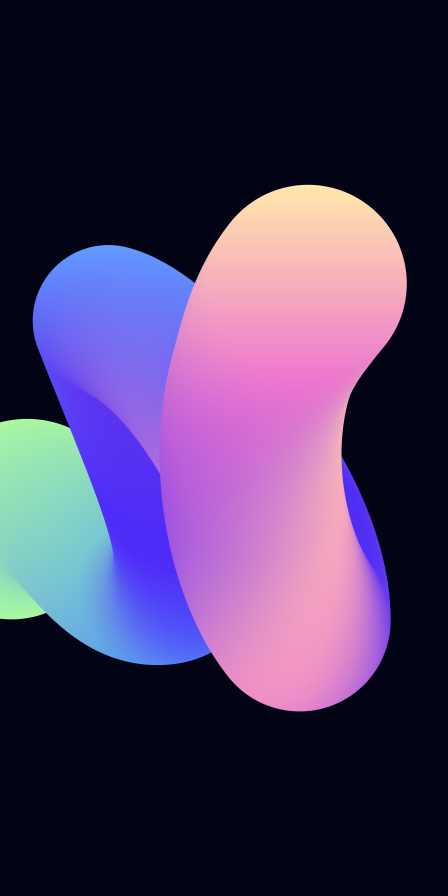
A WebGL 1 fragment shader for this background:

```glsl
precision highp float;

uniform vec2 u_resolution;

#define STEPS 480
#define SEGMENTS 4.0
#define BACKGROUND vec3(0.006, 0.014, 0.085)
#define START_RADIUS 0.2135
#define THIN_RADIUS 0.169
#define FRONT_RADIUS 0.203
#define CAP_RADIUS 0.2205

float ramp(float from, float to, float s) {
    return clamp((s - from) / (to - from), 0.0, 1.0);
}

vec2 bezier(vec2 a, vec2 b, vec2 c, vec2 d, float t) {
    float k = 1.0 - t;
    return k * k * k * a + 3.0 * k * k * t * b + 3.0 * k * t * t * c + t * t * t * d;
}

// Centre line of the ribbon: one cubic per unit of s
vec2 ribbonCentre(float s) {
    vec2 start = vec2(0.026, 0.831);
    vec2 lowTurn = vec2(0.339, 0.685);
    vec2 highTurn = vec2(0.242, 1.284);
    vec2 frontTurn = vec2(0.669, 0.615);
    vec2 cap = vec2(0.6875, 1.367);
    if (s < 1.0) return bezier(start, vec2(0.130, 0.958), vec2(0.195, 0.698), lowTurn, s);
    if (s < 2.0) return bezier(lowTurn, vec2(0.508, 0.672), vec2(0.391, 0.906), highTurn, s - 1.0);
    if (s < 3.0) return bezier(highTurn, vec2(0.391, 1.245), vec2(0.669, 0.880), frontTurn, s - 2.0);
    return bezier(frontTurn, vec2(0.560, 0.750), vec2(0.482, 1.115), cap, s - 3.0);
}

float ribbonRadius(float s) {
    float r = mix(START_RADIUS, THIN_RADIUS, smoothstep(0.0, 0.4, s));
    r = mix(r, FRONT_RADIUS, smoothstep(2.2, 3.0, s));
    return mix(r, CAP_RADIUS, smoothstep(3.75, 4.0, s));
}

// Direction of each disc's gradient, in degrees
float gradientAngle(float s) {
    float angle = mix(90.0, 135.0, ramp(0.0, 1.0, s));
    angle = mix(angle, 90.0, ramp(1.1, 1.7, s));
    angle = mix(angle, 60.0, ramp(2.0, 2.6, s));
    angle = mix(angle, 180.0, ramp(3.0, 3.5, s));
    return mix(angle, 270.0, ramp(3.5, 4.0, s));
}

void blendPair(inout vec3 low, inout vec3 high, vec3 nextLow, vec3 nextHigh, float amount) {
    low = mix(low, nextLow, amount);
    high = mix(high, nextHigh, amount);
}

// Linear gradient of a disc; its two colours change along the ribbon
vec3 discColour(vec2 local, float s) {
    vec3 low = vec3(0.65, 0.98, 0.63);
    vec3 high = vec3(0.70, 1.00, 0.59);
    blendPair(low, high, vec3(0.31, 0.52, 0.99), vec3(0.47, 0.79, 0.82), ramp(0.0, 1.0, s));
    blendPair(low, high, vec3(0.31, 0.17, 0.97), vec3(0.32, 0.20, 0.97), ramp(1.0, 1.6, s));
    blendPair(low, high, vec3(0.36, 0.20, 0.94), vec3(0.38, 0.62, 1.00), ramp(1.7, 2.0, s));
    blendPair(low, high, vec3(0.63, 0.37, 0.87), vec3(0.40, 0.47, 0.98), ramp(2.0, 2.4, s));
    blendPair(low, high, vec3(0.94, 0.55, 0.78), vec3(0.30, 0.17, 0.96), ramp(2.4, 2.8, s));
    blendPair(low, high, vec3(0.97, 0.67, 0.74), vec3(0.63, 0.32, 0.88), ramp(3.0, 3.5, s));
    blendPair(low, high, vec3(1.00, 0.91, 0.67), vec3(0.93, 0.46, 0.81), ramp(3.5, 4.0, s));
    float angle = radians(gradientAngle(s));
    float along = 0.5 + 0.5 * dot(local, vec2(cos(angle), sin(angle)));
    return mix(low, high, clamp(along, 0.0, 1.0));
}

void main() {
    float unit = 2.0 / u_resolution.y;
    vec2 p = (gl_FragCoord.xy - 0.5 * u_resolution) * unit + vec2(0.5, 1.0);

    // Stack discs from front to back, adding only newly covered area
    vec3 colour = vec3(0.0);
    float covered = 0.0;
    for (int i = 0; i <= STEPS; i++) {
        float s = SEGMENTS * (1.0 - float(i) / float(STEPS));
        vec2 offset = p - ribbonCentre(s);
        float radius = ribbonRadius(s);
        float coverage = clamp(0.5 + (radius - length(offset)) / unit, 0.0, 1.0);
        if (coverage > covered) {
            colour += (coverage - covered) * discColour(offset / radius, s);
            covered = coverage;
        }
        if (covered > 0.999) break;
    }
    gl_FragColor = vec4(colour + (1.0 - covered) * BACKGROUND, 1.0);
}
```
